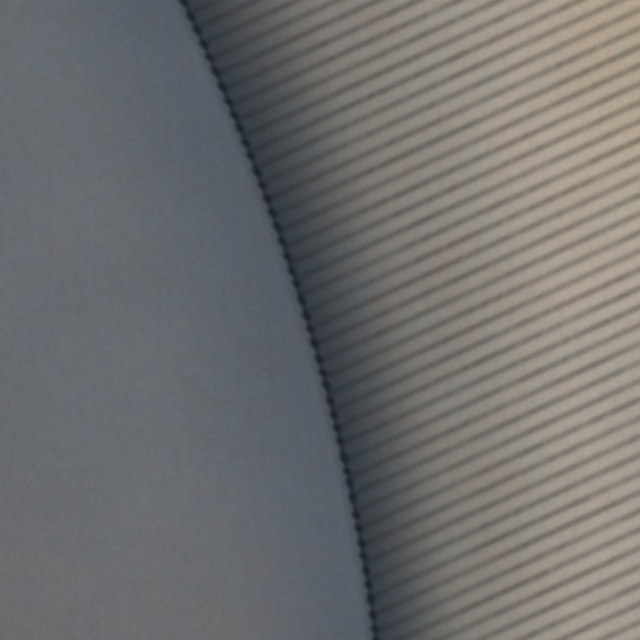
A three.js fragment shader for this texture:

```glsl
// Smooth blue-grey fabric panel meeting warm ribbed cloth along a curved stitched seam.
varying vec2 vUv;

// Seam: x = base - linear * y - quadratic * y * y
const float SEAM_BASE = 0.586;
const float SEAM_LINEAR = 0.127;
const float SEAM_QUADRATIC = 0.175;
const float SEAM_WIDTH = 0.0052;
const float STITCH_PITCH = 0.0223;

// Ribs
const float RIB_SLOPE = 0.46;
const float RIB_PITCH = 0.0290;
const float RIB_PHASE = 0.293;
const float RIB_DEPTH = 0.19;

// Colours
const vec3 PANEL_TOP = vec3(0.400, 0.418, 0.437);
const vec3 PANEL_LOW = vec3(0.425, 0.425, 0.433);
const vec3 PANEL_EDGE = vec3(0.335, 0.365, 0.400);
const vec3 CLOTH_SHADE = vec3(0.185, 0.215, 0.250);
const vec3 CLOTH_MID = vec3(0.455, 0.445, 0.425);
const vec3 CLOTH_LIGHT = vec3(0.625, 0.595, 0.555);
const vec3 CLOTH_WARM = vec3(0.690, 0.630, 0.540);
const vec3 SEAM_DARK = vec3(0.110, 0.135, 0.160);

// Grain
const float GRAIN_SCALE = 210.0;
const float GRAIN_AMOUNT = 0.040;
const float MOTTLE_SCALE = 9.0;
const float MOTTLE_AMOUNT = 0.040;

float hash(vec2 p) {
  return fract(sin(dot(p, vec2(127.1, 311.7))) * 43758.5453);
}

float noise(vec2 p) {
  vec2 cell = floor(p);
  vec2 f = fract(p);
  f = f * f * (3.0 - 2.0 * f);
  float low = mix(hash(cell), hash(cell + vec2(1.0, 0.0)), f.x);
  float high = mix(hash(cell + vec2(0.0, 1.0)), hash(cell + 1.0), f.x);
  return mix(low, high, f.y);
}

// Signed distance to the seam, positive on the ribbed side
float seamDistance(vec2 p) {
  float x = SEAM_BASE - p.y * (SEAM_LINEAR + SEAM_QUADRATIC * p.y);
  float slope = SEAM_LINEAR + 2.0 * SEAM_QUADRATIC * p.y;
  return (p.x - x) / sqrt(1.0 + slope * slope);
}

vec3 smoothPanel(vec2 p, float d) {
  vec3 color = mix(PANEL_LOW, PANEL_TOP, smoothstep(0.0, 0.5, p.y + 0.35 * p.x));
  color = mix(color, PANEL_EDGE, 0.9 * smoothstep(-0.26, -0.02, d));
  return color * (1.0 - 0.15 * smoothstep(-0.020, 0.0, d));
}

vec3 ribbedCloth(vec2 p, float d) {
  // Light rises away from the seam, more slowly towards the top
  float reach = d / mix(0.33, 0.46, p.y);
  vec3 color = mix(CLOTH_SHADE, CLOTH_MID, smoothstep(-0.08, 0.46, reach));
  color = mix(color, CLOTH_LIGHT, smoothstep(0.20, 1.1, reach));
  float warmth = smoothstep(0.70, 1.0, p.x) * smoothstep(0.35, 0.95, p.y);
  color = mix(color, CLOTH_WARM, 0.7 * warmth);

  // Soft grooves between rounded ribs, broken up along their length
  float across = (p.y - RIB_SLOPE * p.x - RIB_PHASE) / RIB_PITCH;
  float offset = abs(fract(across + 0.5) - 0.5);
  float groove = 1.0 - smoothstep(0.0, 0.32, offset);
  float crown = smoothstep(0.10, 0.5, offset);
  float rib = floor(across + 0.5);
  float wear = 0.6 + 0.4 * noise(vec2(p.x * 18.0, rib * 3.7));
  wear += 0.4 * noise(vec2(p.x * 95.0, rib * 5.3));
  float contrast = mix(0.55, 1.0, smoothstep(0.0, 0.25, d));
  float relief = 0.05 * crown - RIB_DEPTH * groove * wear;
  return color * (1.0 + contrast * relief);
}

void main() {
  vec2 p = vUv;
  float d = seamDistance(p);

  // Two fabrics
  float side = smoothstep(-0.003, 0.003, d);
  vec3 color = mix(smoothPanel(p, d), ribbedCloth(p, d), side);

  // Seam crease with soft, slightly irregular stitch holes
  float drift = 0.35 * noise(vec2(p.y * 40.0, 3.0));
  float stitch = 0.5 + 0.5 * cos(6.28318 * (p.y / STITCH_PITCH + drift));
  float width = SEAM_WIDTH * mix(0.8, 1.2, stitch);
  float crease = 1.0 - smoothstep(0.0, 1.8 * width, abs(d - 0.002));
  color = mix(color, SEAM_DARK, crease * mix(0.35, 0.95, stitch));

  // Woven grain and broad mottling
  float grain = noise(p * GRAIN_SCALE) + 0.6 * noise(p * GRAIN_SCALE * 0.43) - 0.8;
  float mottle = noise(p * MOTTLE_SCALE) - 0.5;
  color *= 1.0 + GRAIN_AMOUNT * grain + MOTTLE_AMOUNT * mottle;
  float tint = noise(p * 38.0 + 17.0) - 0.5;
  color += 0.015 * tint * vec3(1.0, -0.3, -0.8);

  gl_FragColor = vec4(color, 1.0);
}
```
